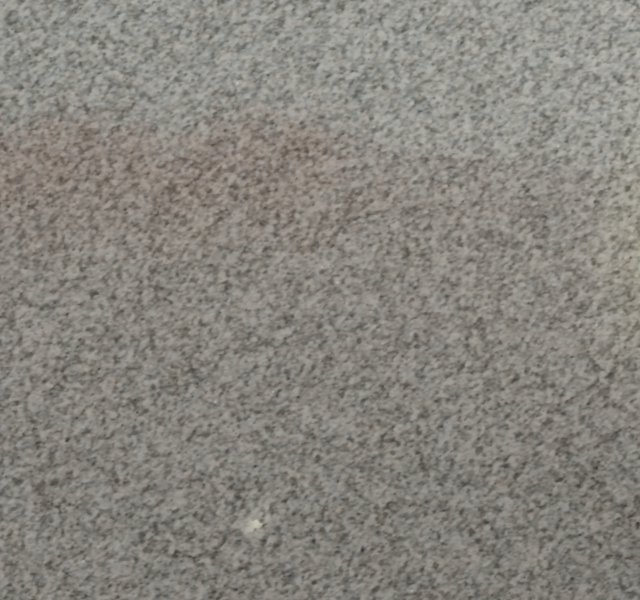
A WebGL 2 fragment shader for this texture:

```glsl
#version 300 es
precision highp float;
// Fine grey granular stone, lit from the upper right, with a faint rosy stain.

uniform vec2 u_resolution;
out vec4 fragColor;

const vec3 LOW_GREY = vec3(0.488, 0.478, 0.454);
const vec3 MID_GREY = vec3(0.533, 0.520, 0.493);
const vec3 TOP_GREY = vec3(0.576, 0.577, 0.553);
const vec3 STAIN_TINT = vec3(0.016, -0.010, -0.013);
const vec3 GLOW_TINT = vec3(0.060, 0.060, 0.035);
const vec3 CHIP_COLOR = vec3(0.78, 0.77, 0.71);
const vec2 GRAIN_FREQ = vec2(126.0, 180.0); // cells per height, along and across
const float GRAIN_ANGLE = 0.75;
const float GRAIN_SOFTNESS = 2.8;
const float FINE_CONTRAST = 0.215;
const float GRIT_CONTRAST = 0.190;
const float COARSE_CONTRAST = 0.020;
const float DARK_SKEW = 2.0;
const float GRAIN_TINT = 0.012;
const float PIT_DEPTH = 0.10;
const float FLECK_LIGHT = 0.10;
const vec2 CHIP_CENTER = vec2(0.403, 0.132);
const vec2 CHIP_SIZE = vec2(0.026, 0.014);

vec3 hash3(vec2 cell) {
    vec3 q = fract(cell.xyx * vec3(0.1031, 0.1030, 0.0973));
    q += dot(q, q.yxz + 33.33);
    return fract((q.xxy + q.yzz) * q.zyx);
}

mat2 rotation(float angle) {
    float c = cos(angle), s = sin(angle);
    return mat2(c, -s, s, c);
}

// Soft cellular noise: x = shade, y = tint, both centred on zero
vec2 grain(vec2 p) {
    vec2 cell = floor(p);
    vec2 sum = vec2(0.0);
    float total = 0.0;
    for (int j = -1; j <= 1; j++) {
        for (int i = -1; i <= 1; i++) {
            vec2 id = cell + vec2(i, j);
            vec2 offset = id + hash3(id).xy - p;
            float weight = exp(-GRAIN_SOFTNESS * dot(offset, offset));
            sum += weight * (hash3(id + 71.0).xy - 0.5);
            total += weight;
        }
    }
    return sum / total;
}

// Sparse soft specks: x = dark pits, y = pale flecks
vec2 specks(vec2 p) {
    vec2 cell = floor(p);
    vec3 h = hash3(cell + 213.0);
    vec2 center = 0.35 + 0.3 * h.xy;
    float dotMask = 1.0 - smoothstep(0.0, 0.35, length(p - cell - center));
    return dotMask * vec2(step(0.965, h.z), step(h.z, 0.001));
}

// Broad uneven patches from layered sines
float patches(vec2 p) {
    return (sin(p.x * 9.0 + 2.0 * sin(p.y * 7.0))
          + sin(p.y * 13.0 - p.x * 6.0 + 1.7)
          + 0.6 * sin(p.x * 27.0 + p.y * 19.0)) / 2.6;
}

// Slow change of light and colour over the slab
vec3 slabColor(vec2 uv, float uneven, float ragged) {
    float edge = mix(0.805, 0.735, smoothstep(0.48, 0.62, uv.x))
               - 0.035 * exp(-pow((uv.x - 0.27) / 0.06, 2.0))
               + 0.012 * uneven + 0.06 * ragged;
    float above = smoothstep(edge - 0.07, edge + 0.06, uv.y);

    vec3 color = mix(LOW_GREY, MID_GREY, smoothstep(0.0, 0.62, uv.y));
    color = mix(color, TOP_GREY, above * (0.65 + 0.35 * uv.y));
    color += 0.045 * (uv.x - 0.45) * smoothstep(0.25, 0.8, uv.y);
    color -= 0.025 * (uv.x - 0.4) * (1.0 - smoothstep(0.05, 0.4, uv.y));
    color += 0.003 * uneven;

    // Stain below the edge, with a thin tail to the right
    float band = (1.0 - above) * smoothstep(0.48, 0.78, uv.y);
    float reach = 1.0 - smoothstep(0.50, 0.57, uv.x + 0.1 * ragged);
    float tail = 0.45 * (1.0 - smoothstep(0.74, 0.86, uv.x));
    color += STAIN_TINT * band * max(reach, tail);

    // Pale glow at the right border
    vec2 glow = (uv - vec2(1.02, 0.60)) / vec2(0.075, 0.16);
    return color + GLOW_TINT * exp(-dot(glow, glow));
}

void main() {
    vec2 uv = gl_FragCoord.xy / u_resolution;
    vec2 p = gl_FragCoord.xy / u_resolution.y;
    vec2 along = rotation(GRAIN_ANGLE) * p + 3.0;
    vec2 crossing = rotation(GRAIN_ANGLE - 0.5) * p + 5.0;

    // Two grain sizes at different slants, so that cell outlines dissolve
    vec2 fine = grain(along * GRAIN_FREQ);
    vec2 grit = grain(crossing * GRAIN_FREQ * 1.5 + 23.0);
    vec2 coarse = grain(along * GRAIN_FREQ * 0.5 + 57.0);
    vec2 speck = specks(along * vec2(85.0, 115.0));
    float shade = FINE_CONTRAST * fine.x + GRIT_CONTRAST * grit.x;
    shade -= DARK_SKEW * (shade * shade - 0.003);

    vec3 color = slabColor(uv, patches(p), coarse.x);
    color += shade + COARSE_CONTRAST * coarse.x;
    color += GRAIN_TINT * (fine.y + coarse.y) * vec3(1.0, 0.0, -1.0);
    color += FLECK_LIGHT * speck.y - PIT_DEPTH * speck.x;

    // Small slanted chip, broken up by the grain
    vec2 fromChip = (uv - CHIP_CENTER) * vec2(u_resolution.x / u_resolution.y, 1.0);
    vec2 chip = rotation(0.85) * fromChip / CHIP_SIZE;
    float chipMask = exp(-dot(chip, chip));
    color = mix(color, CHIP_COLOR, chipMask * smoothstep(-0.45, 0.15, fine.x));

    fragColor = vec4(clamp(color, 0.0, 1.0), 1.0);
}
```
